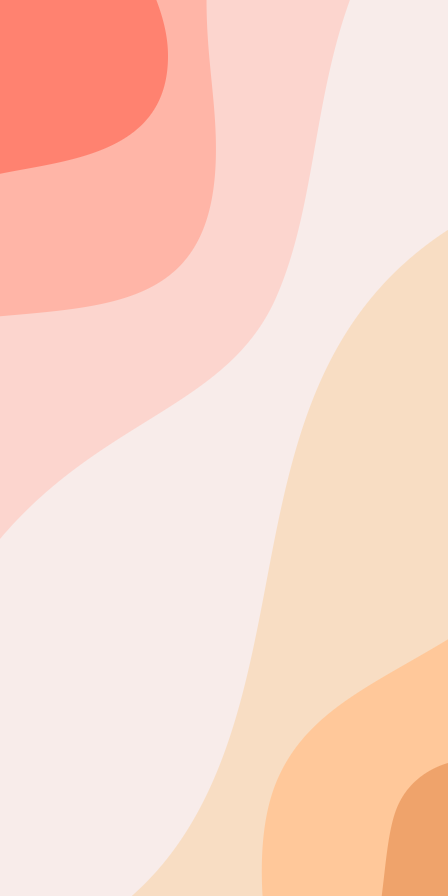
Reproduce this background procedurally as a WebGL 1 fragment shader.

```glsl
precision highp float;

uniform vec2 u_resolution;

const vec2 CANVAS = vec2(1.0, 2.0);
const float EDGE_SOFTNESS = 1.0;

const vec3 BLUSH_WHITE = vec3(0.973, 0.925, 0.918);
const vec3 PALE_PINK = vec3(0.988, 0.835, 0.808);
const vec3 PINK = vec3(1.0, 0.71, 0.655);
const vec3 CORAL = vec3(1.0, 0.51, 0.44);
const vec3 SAND = vec3(0.973, 0.867, 0.765);
const vec3 APRICOT = vec3(1.0, 0.785, 0.605);
const vec3 OCHRE = vec3(0.937, 0.64, 0.42);

vec2 bezier(vec2 a, vec2 b, vec2 c, vec2 d, float t) {
  float s = 1.0 - t;
  return s * s * s * a + 3.0 * s * s * t * b + 3.0 * s * t * t * c + t * t * t * d;
}

vec2 bezierTangent(vec2 a, vec2 b, vec2 c, vec2 d, float t) {
  float s = 1.0 - t;
  return s * s * (b - a) + 2.0 * s * t * (c - b) + t * t * (d - c);
}

// Signed distance to a descending cubic, positive on its right
float curveSide(vec2 p, vec2 a, vec2 b, vec2 c, vec2 d) {
  float t = 0.5;
  float stepSize = 0.25;
  for (int i = 0; i < 14; i++) {
    t += bezier(a, b, c, d, t).y > p.y ? stepSize : -stepSize;
    stepSize *= 0.5;
  }
  vec2 tangent = normalize(bezierTangent(a, b, c, d, t));
  vec2 offset = p - bezier(a, b, c, d, t);
  return tangent.x * offset.y - tangent.y * offset.x;
}

// Two cubics joined at the fourth point
float edge(vec2 p, vec2 a, vec2 b, vec2 c, vec2 joint, vec2 d, vec2 e, vec2 f) {
  return p.y > joint.y ? curveSide(p, a, b, c, joint) : curveSide(p, joint, d, e, f);
}

float coverage(float side) {
  return clamp(0.5 + side * u_resolution.x / EDGE_SOFTNESS, 0.0, 1.0);
}

void main() {
  vec2 p = gl_FragCoord.xy / u_resolution * CANVAS;

  // Upper left waves
  float paleWave = edge(p, vec2(0.781, 2.0), vec2(0.698, 1.771), vec2(0.703, 1.531),
    vec2(0.615, 1.333), vec2(0.505, 1.089), vec2(0.229, 1.068), vec2(0.0, 0.797));
  float pinkWave = edge(p, vec2(0.461, 2.0), vec2(0.461, 1.87), vec2(0.482, 1.779),
    vec2(0.482, 1.667), vec2(0.482, 1.328), vec2(0.273, 1.318), vec2(0.0, 1.294));
  float coralWave = edge(p, vec2(0.349, 2.0), vec2(0.365, 1.958), vec2(0.375, 1.917),
    vec2(0.375, 1.875), vec2(0.375, 1.656), vec2(0.151, 1.643), vec2(0.0, 1.612));

  // Lower right waves
  float sandWave = edge(p, vec2(1.0, 1.487), vec2(0.708, 1.297), vec2(0.651, 1.0),
    vec2(0.594, 0.698), vec2(0.547, 0.451), vec2(0.495, 0.177), vec2(0.294, 0.0));
  float apricotWave = edge(p, vec2(1.0, 0.573), vec2(0.828, 0.469), vec2(0.682, 0.411),
    vec2(0.617, 0.255), vec2(0.586, 0.18), vec2(0.581, 0.086), vec2(0.586, 0.0));
  float ochreWave = edge(p, vec2(1.0, 0.297), vec2(0.956, 0.284), vec2(0.914, 0.255),
    vec2(0.891, 0.208), vec2(0.867, 0.161), vec2(0.862, 0.078), vec2(0.852, 0.0));

  // Layers from back to front
  vec3 color = BLUSH_WHITE;
  color = mix(color, PALE_PINK, coverage(-paleWave));
  color = mix(color, PINK, coverage(-pinkWave));
  color = mix(color, CORAL, coverage(-coralWave));
  color = mix(color, SAND, coverage(sandWave));
  color = mix(color, APRICOT, coverage(apricotWave));
  color = mix(color, OCHRE, coverage(ochreWave));

  gl_FragColor = vec4(color, 1.0);
}
```
